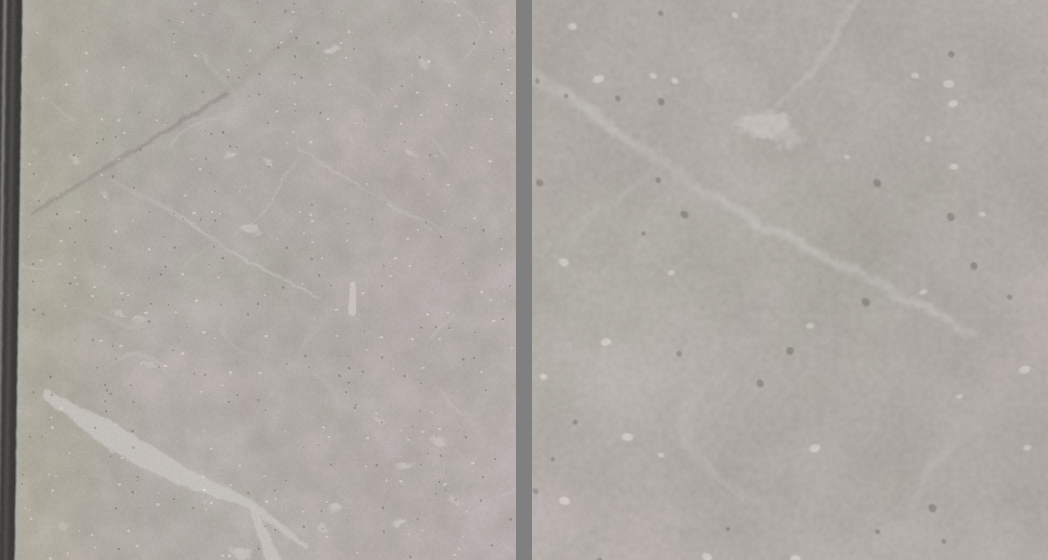
Left: the whole. Right: its middle third, enlarged.
Give the GLSL for this texture, as a WebGL 2 fragment shader.

```glsl
#version 300 es
precision highp float;

uniform vec2 u_resolution;
out vec4 fragColor;

// Stone and joint colours
const vec3 STONE = vec3(0.69, 0.67, 0.65);
const vec3 STONE_PALE = vec3(0.74, 0.71, 0.70);
const vec3 STONE_SHADE = vec3(0.65, 0.63, 0.61);
const vec3 VEIN = vec3(0.775, 0.76, 0.745);
const vec3 FLECK = vec3(0.80, 0.775, 0.76);
const vec3 SCRATCH = vec3(0.56, 0.53, 0.515);
const vec3 JOINT = vec3(0.235, 0.23, 0.22);
const vec3 JOINT_RIDGE = vec3(0.47, 0.47, 0.46);
const vec3 RIM = vec3(0.67, 0.68, 0.68);

// Strengths and sizes, in canvas heights
const float MOTTLE = 1.5;
const float GRAIN = 0.022;
const float SPECK_CELLS = 62.0;
const float SPECK_SIZE = 0.0024;
const float FLECK_CELLS = 13.0;
const float FLECK_SIZE = 0.0085;
const float RAGGED = 0.007;
const float JOINT_BOTTOM = 0.026;
const float JOINT_TOP = 0.040;

// Wide pale streak: x, y, half width
const vec3 STREAK[5] = vec3[5](
    vec3(0.082, 0.296, 0.008), vec3(0.208, 0.216, 0.023), vec3(0.326, 0.149, 0.017),
    vec3(0.443, 0.102, 0.008), vec3(0.547, 0.024, 0.004));

// Thin pale vein: x, y, half width
const vec3 THIN[4] = vec3[4](
    vec3(0.176, 0.688, 0.003), vec3(0.306, 0.624, 0.004),
    vec3(0.423, 0.544, 0.003), vec3(0.570, 0.468, 0.002));

vec2 hash2(vec2 c) {
    vec3 h = fract(c.xyx * vec3(0.1031, 0.1030, 0.0973));
    h += dot(h, h.yzx + 33.33);
    return fract((h.xx + h.yz) * h.zy);
}

float gradientAt(vec2 cell, vec2 offset) {
    float angle = 6.2832 * hash2(cell).x;
    return dot(vec2(cos(angle), sin(angle)), offset);
}

float noise(vec2 p) {
    vec2 i = floor(p), f = p - i, e = vec2(1.0, 0.0);
    vec2 w = f * f * f * (f * (f * 6.0 - 15.0) + 10.0);
    return mix(mix(gradientAt(i, f), gradientAt(i + e, f - e), w.x),
               mix(gradientAt(i + e.yx, f - e.yx), gradientAt(i + 1.0, f - 1.0), w.x), w.y);
}

float fbm(vec2 p) {
    float sum = 0.0, amp = 0.6;
    for (int i = 0; i < 5; i++) {
        sum += amp * noise(p);
        p = mat2(1.6, 1.2, -1.2, 1.6) * p + 17.3;
        amp *= 0.62;
    }
    return sum;
}

// Distance to a segment whose half width runs from a.z to b.z
float taper(vec2 p, vec3 a, vec3 b) {
    vec2 d = b.xy - a.xy;
    float h = clamp(dot(p - a.xy, d) / dot(d, d), 0.0, 1.0);
    return length(p - a.xy - d * h) - mix(a.z, b.z, h);
}

float cover(float dist, float blur) {
    return 1.0 - smoothstep(-blur, blur, dist);
}

// Scattered spots: x is the coverage, y a random value of the spot
vec2 spots(vec2 p, float cells, float size, float density, float stretch) {
    vec2 best = vec2(0.0), home = floor(p * cells);
    for (int k = 0; k < 9; k++) {
        vec2 cell = home + vec2(k % 3 - 1, k / 3 - 1);
        vec2 kind = hash2(cell + 91.0);
        vec2 d = p - (cell + 0.15 + 0.7 * hash2(cell)) / cells;
        float angle = -0.6 + 2.0 * (kind.y - 0.5);
        d = mat2(cos(angle), -sin(angle), sin(angle), cos(angle)) * d;
        d.x /= 1.0 + stretch * kind.y;
        float radius = size * (0.45 + 0.55 * hash2(cell + 37.0).x);
        float c = step(kind.x, density) * cover(length(d) - radius, size * 0.35);
        if (c > best.x) best = vec2(c, kind.y);
    }
    return best;
}

void main() {
    vec2 p = gl_FragCoord.xy / u_resolution.y;
    vec2 rough = p + RAGGED * vec2(fbm(p * 38.0), fbm(p * 38.0 + 71.0));

    // Mottled stone, paler and pinker to the lower right
    float tone = MOTTLE * (0.65 * fbm(p * 4.5 + 3.0) + 0.75 * fbm(p * 17.0 + 40.0));
    tone += 0.55 * (p.x - 0.46) - 0.4 * (p.y - 0.5);
    vec3 col = mix(STONE, tone > 0.0 ? STONE_PALE : STONE_SHADE, abs(tone));
    float pink = p.x - 0.45 + 0.4 * (0.5 - p.y) + 1.2 * fbm(p * 5.0 + 60.0);
    col += pink * vec3(0.006, -0.008, 0.006);
    col.b -= 0.025 * (1.0 - smoothstep(0.03, 0.3, p.x));

    // Faint broken hairlines
    float hair = 1.0 - smoothstep(0.0, 0.035, abs(noise(rough * vec2(5.0, 7.0) + 12.0)));
    col = mix(col, VEIN, 0.35 * hair * smoothstep(0.0, 0.35, noise(p * 7.0 + 25.0)));

    // Dark diagonal scratch, fading at its upper end
    float scratch = taper(rough, vec3(0.06, 0.62, 0.002), vec3(0.404, 0.833, 0.004));
    float tail = taper(rough, vec3(0.404, 0.833, 0.003), vec3(0.55, 0.96, 0.008));
    col = mix(col, SCRATCH, 0.62 * cover(scratch, 0.005));
    col = mix(col, SCRATCH, 0.16 * cover(tail, 0.008));

    // Pale veins and the wide streak with its fork
    float thin = taper(rough, vec3(0.534, 0.733, 0.003), vec3(0.77, 0.59, 0.002));
    for (int i = 0; i < 3; i++) thin = min(thin, taper(rough, THIN[i], THIN[i + 1]));
    float streak = taper(rough, vec3(0.45, 0.095, 0.006), vec3(0.488, 0.0, 0.013));
    for (int i = 0; i < 4; i++) streak = min(streak, taper(rough, STREAK[i], STREAK[i + 1]));
    float tick = taper(p, vec3(0.630, 0.492, 0.005), vec3(0.629, 0.443, 0.007));
    float wear = clamp(0.55 + 1.3 * noise(p * 14.0), 0.0, 1.0);
    col = mix(col, VEIN, 0.75 * wear * cover(thin, 0.003));
    col = mix(col, VEIN, 0.85 * cover(streak, 0.003));
    col = mix(col, FLECK, 0.85 * cover(tick, 0.002));

    // Ragged pale flecks, then tiny bright and dark specks
    vec2 torn = p + 2.2 * (rough - p);
    vec2 fleck = spots(torn, FLECK_CELLS, FLECK_SIZE, 0.06 + 0.22 * p.x, 1.6);
    col = mix(col, FLECK, fleck.x * (0.25 + 0.55 * fleck.y));
    vec2 speck = spots(p, SPECK_CELLS, SPECK_SIZE, 0.13, 0.5);
    col += speck.x * (speck.y > 0.5 ? 0.10 : -0.12);

    // Dark joint along the left side, with a grey ridge and a cool rim
    float edge = mix(JOINT_BOTTOM, JOINT_TOP, p.y) + 0.001 * noise(p * 60.0);
    float ridge = exp(-pow((p.x - edge + 0.031) / 0.004, 2.0));
    ridge += 0.3 * exp(-pow((p.x - edge + 0.016) / 0.005, 2.0));
    vec3 joint = mix(JOINT, JOINT_RIDGE, ridge);
    col = mix(col, RIM, 0.65 * cover(p.x - edge - 0.008, 0.005));
    col = mix(col, joint, cover(p.x - edge, 0.003));

    // Fine grain over everything
    col += GRAIN * (noise(p * 210.0) + 0.8 * noise(p * 390.0 + 5.0));
    fragColor = vec4(clamp(col, 0.0, 1.0), 1.0);
}
```
